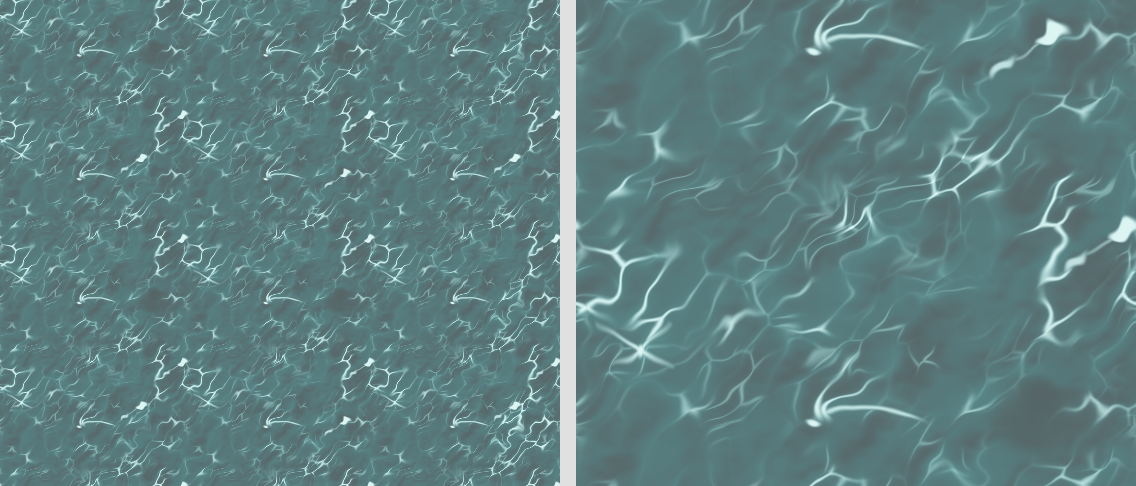
Left, the full canvas; right, a detail of the centre.
This texture is drawn by a WebGL 2 fragment shader. Its source:

```glsl
#version 300 es
precision highp float;
uniform vec2 u_resolution;
out vec4 outColor;

vec2 hash2(vec2 p) {
  vec3 q = fract(p.xyx * vec3(0.1031, 0.1030, 0.0973));
  q += dot(q, q.yzx + 33.33);
  return fract((q.xx + q.yz) * q.zy);
}

// Value noise that wraps after "period" lattice cells
float noise(vec2 tile, vec2 period, float seed) {
  vec2 p = tile * period, i = floor(p), f = fract(p);
  f = f * f * (3.0 - 2.0 * f);
  float a = hash2(mod(i, period) + seed).x;
  float b = hash2(mod(i + vec2(1, 0), period) + seed).x;
  float c = hash2(mod(i + vec2(0, 1), period) + seed).x;
  float d = hash2(mod(i + 1.0, period) + seed).x;
  return mix(mix(a, b, f.x), mix(c, d, f.x), f.y);
}

// Wrapping cell web: x = gap to the nearest edge, y = gap to the nearest junction
vec2 web(vec2 tile, vec2 period, float seed) {
  vec2 p = tile * period, i = floor(p), f = fract(p);
  vec3 near = vec3(9.0);
  for (int y = -2; y <= 2; y++)
    for (int x = -2; x <= 2; x++) {
      vec2 g = vec2(x, y);
      float d = length(g + 0.05 + 0.9 * hash2(mod(i + g, period) + seed) - f);
      if (d < near.x) near = vec3(d, near.xy);
      else if (d < near.y) near = vec3(near.x, d, near.y);
      else near.z = min(near.z, d);
    }
  return near.yz - near.x;
}

// Tapered light strand from the origin along "dir"
float strand(vec2 d, vec2 dir, float len, float width) {
  float along = clamp(dot(d, dir) / len, 0.0, 1.0);
  float gap = length(d - dir * along * len);
  return smoothstep(width, 0.0, gap) * (1.0 - 0.7 * along);
}

// Bright leaf of light with a broken tail, slanting down to the left
float glint(vec2 d) {
  vec2 axis = vec2(0.83, -0.56);
  vec2 q = vec2(dot(d, axis), dot(d, vec2(-axis.y, axis.x)));
  float wobble = 0.004 * sin(q.x * 150.0);
  float body = smoothstep(1.15, 0.65, length(vec2(q.x, q.y + wobble) / vec2(0.033, 0.018 + 0.2 * q.x)));
  float tail = smoothstep(1.2, 0.3, length((q + vec2(0.105, wobble)) / vec2(0.032, 0.010)));
  return max(max(body, 0.8 * tail), 0.6 * strand(q, vec2(-1, 0), 0.16, 0.006));
}

void main() {
  // Three tiles across, rows counted from the top
  vec2 uv = gl_FragCoord.xy / u_resolution;
  vec2 grid = vec2(uv.x, 1.0 - uv.y) * vec2(3.0, 3.925);
  vec2 id = floor(grid), local = fract(grid);
  vec2 aspect = vec2(1.0, 0.663);

  // Whole-tile shear keeps the wrap and slants the ripples
  vec2 slant = vec2(grid.x, grid.y + grid.x);
  vec2 warp = vec2(noise(grid, vec2(11, 8), 3.0), noise(grid, vec2(11, 8), 17.0)) - 0.5;
  vec2 fine = vec2(noise(grid, vec2(30, 20), 5.0), noise(grid, vec2(30, 20), 29.0)) - 0.5;
  vec2 bent = slant + vec2(0.06, 0.09) * warp + vec2(0.025, 0.038) * fine;

  // Patch that differs from tile to tile
  float oddRow = mod(id.y, 2.0);
  float middle = step(0.5, id.x) * step(id.x, 1.5);
  float patchArea = smoothstep(0.24, 0.05, length((local - vec2(0.8, 0.42)) * aspect));
  float change = (hash2(id + 7.0).x - 0.5) * patchArea;

  // Murky water with small smudged ripples
  float murk = 0.2 * noise(grid, vec2(7, 5), 41.0) + 0.4 * noise(bent, vec2(11, 13), 53.0)
    + 0.25 * noise(bent, vec2(20, 30), 67.0) + 0.15 * noise(grid, vec2(40, 46), 71.0);
  vec3 color = mix(vec3(0.342, 0.405, 0.415), vec3(0.338, 0.485, 0.493), smoothstep(0.2, 0.75, murk));

  // Broken caustic strands, a large web over a faint small one
  vec2 large = web(bent, vec2(9, 8), 11.0);
  vec2 small = web(bent + 0.03 * warp.yx, vec2(14, 13), 83.0);
  float power = noise(grid, vec2(14, 10), 97.0) + 0.4 * change;
  float faint = noise(grid, vec2(16, 11), 61.0) + 0.4 * change;
  float knot = exp(-large.y * 6.0);
  float glow = exp(-large.x * 7.0) * smoothstep(0.15, 0.9, power) * 0.6
    + exp(-small.x * 8.0) * smoothstep(0.3, 0.95, faint) * 0.45;
  float core = 0.95 * smoothstep(0.13 + 0.1 * knot, 0.0, large.x) * smoothstep(0.5, 0.98, power + 0.1 * knot)
    + 0.4 * smoothstep(0.16, 0.0, small.x) * smoothstep(0.55, 0.95, faint);

  // Star of light in every tile
  vec2 starGap = (fract(local - vec2(0.115, 0.255) + 0.5) - 0.5) * aspect + 0.012 * fine;
  for (int k = 0; k < 4; k++) {
    float angle = 0.75 + 1.6 * float(k) + 0.35 * sin(float(k) * 2.4);
    core = max(core, strand(starGap, vec2(cos(angle), -sin(angle)), 0.07 + 0.025 * sin(float(k) * 2.0), 0.008));
  }
  core = max(core, smoothstep(0.016, 0.004, length(starGap)));
  glow += 0.35 * exp(-length(starGap) * 35.0);

  // Long arched crest with a spark at its left end
  vec2 crest = (local - vec2(0.52, 0.405)) * aspect + 0.01 * fine;
  float arch = abs(crest.y - 2.2 * crest.x * crest.x);
  float span = smoothstep(0.12, 0.06, abs(crest.x));
  core = max(core, 0.8 * span * smoothstep(0.007, 0.0, arch));
  core = max(core, smoothstep(0.012, 0.003, length((crest + vec2(0.105, -0.028)) * vec2(0.6, 1.3) + 0.01 * fine)));
  glow += 0.25 * span * exp(-arch * 60.0);

  // Leaf glints: one in each tile, one more in odd rows
  vec2 cornerGap = (fract(local - vec2(0.98, 0.925) + 0.5) - 0.5) * aspect;
  vec2 extraGap = (local - vec2(0.757, 0.275) - middle * vec2(0.092, 0.125)) * aspect;
  float leaf = max(glint(cornerGap + 0.012 * fine), oddRow * glint(extraGap + 0.012 * fine));

  // Dark hollow in even rows of the first two columns
  float hollow = (1.0 - oddRow) * step(id.x, 1.5)
    * smoothstep(0.085, 0.03, length((local - vec2(0.8, 0.43)) * aspect + 0.05 * warp));
  color = mix(color, vec3(0.335, 0.395, 0.40), 0.8 * hollow);
  glow *= 1.0 - 0.8 * hollow;
  core = max(core * (1.0 - 0.8 * hollow), leaf);

  // Light from teal haze to near white
  core = clamp(core, 0.0, 1.0);
  color = mix(color, vec3(0.39, 0.63, 0.63), clamp(glow, 0.0, 0.85));
  color = mix(color, vec3(0.64, 0.83, 0.83), core);
  color = mix(color, vec3(0.90, 0.98, 0.97), core * core * 0.85);
  outColor = vec4(color, 1.0);
}
```
